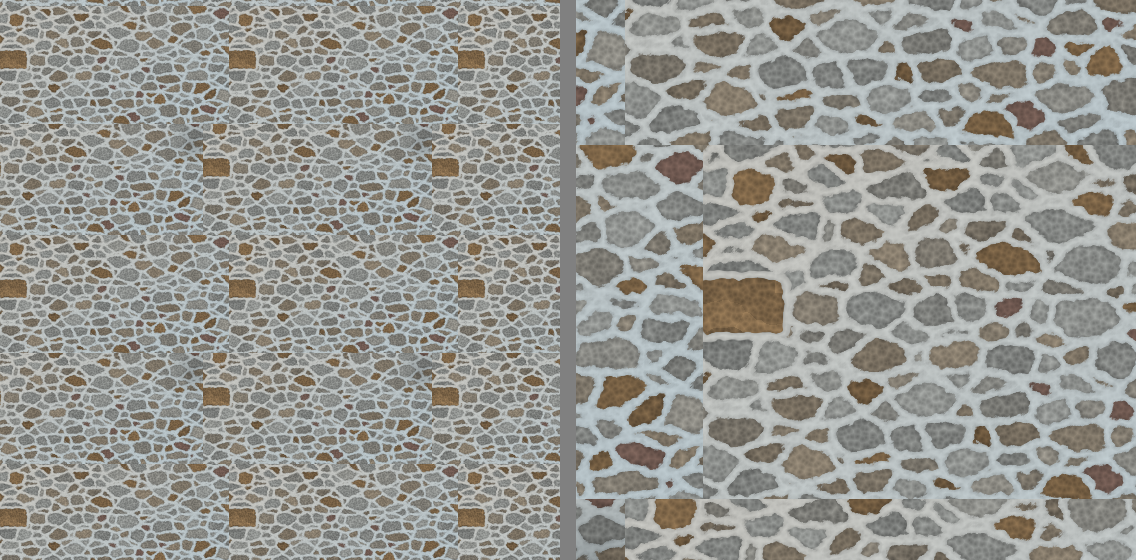
Left, the full canvas; right, a detail of the centre.
This texture is drawn by a Shadertoy shader. Its source:

```glsl
#define TILE_W 0.409            // width of one wall patch
#define ROW_PAIR 0.409          // height of two stacked patch rows
#define ROW_SPLIT 0.211         // where the second row of a pair starts
#define ROW_STEP 0.1927         // content offset of the second row
#define ROW_SHIFT 0.0465        // sideways shift of the second row
#define TOP_OFFSET 0.0104
#define CELL vec2(0.0240, 0.0150)
#define SIZE_SPREAD 0.85        // difference between big and small stones
#define JOINT 0.0024            // half width of the mortar joints
#define ROUNDING 0.0035
#define ROUGHNESS 0.0011
#define GRAIN_SCALE 300.0

const vec3 MORTAR_WARM = vec3(0.77, 0.77, 0.75);
const vec3 MORTAR_COOL = vec3(0.73, 0.78, 0.80);
const vec3 STONE_GREY  = vec3(0.53, 0.54, 0.53);
const vec3 STONE_BROWN = vec3(0.50, 0.46, 0.40);
const vec3 STONE_RUST  = vec3(0.47, 0.38, 0.27);
const vec3 STONE_RED   = vec3(0.40, 0.32, 0.29);

vec3 hash3(vec2 p) {
    vec3 q = fract(vec3(p.xyx) * vec3(0.1031, 0.1030, 0.0973));
    q += dot(q, q.yzx + 33.33);
    return fract((q.xxy + q.yzz) * q.zyx);
}

float smoothMin(float a, float b, float k) {
    float h = max(k - abs(a - b), 0.0) / k;
    return min(a, b) - h * h * k * 0.25;
}

// Layered sines, roughly -1 to 1
float ripple(vec2 p) {
    float sum = 0.0, amp = 0.5;
    for (int i = 0; i < 4; i++) {
        sum += amp * sin(p.x + 1.7 * sin(p.y)) * cos(p.y * 1.1 - p.x * 0.4);
        p = mat2(1.5, 1.1, -1.1, 1.5) * p + 2.3;
        amp *= 0.6;
    }
    return sum;
}

// Distance to the nearest point of a jittered grid
float cellular(vec2 p) {
    vec2 cell = floor(p);
    float nearest = 2.0;
    for (int y = -1; y <= 1; y++)
    for (int x = -1; x <= 1; x++) {
        vec2 id = cell + vec2(x, y);
        nearest = min(nearest, length(id + hash3(id).xy - p));
    }
    return nearest;
}

// Stone centre in xy, size weight in z
vec3 stoneSite(vec2 id) {
    vec3 h = hash3(id + 47.0);
    vec2 stagger = vec2(0.5 * mod(id.y, 2.0), 0.0);
    return vec3(id + stagger + 0.1 + 0.8 * h.xy, SIZE_SPREAD * h.z * h.z);
}

// Weighted cell edges: returns distance to the joint centre, outputs the stone id
float stoneEdge(vec2 p, out vec2 stoneId) {
    vec2 g = p / CELL, cell = floor(g);
    vec3 owner = vec3(0.0);
    float best = 1e3;
    for (int y = -2; y <= 2; y++)
    for (int x = -2; x <= 2; x++) {
        vec2 id = cell + vec2(x, y);
        vec3 s = stoneSite(id);
        float power = dot(g - s.xy, g - s.xy) - s.z;
        if (power < best) { best = power; owner = s; stoneId = id; }
    }
    float edge = 0.03;
    for (int y = -2; y <= 2; y++)
    for (int x = -2; x <= 2; x++) {
        vec2 id = cell + vec2(x, y);
        if (id == stoneId) continue;
        vec3 s = stoneSite(id);
        float power = dot(g - s.xy, g - s.xy) - s.z;
        float side = 0.5 * (power - best) / length((s.xy - owner.xy) / CELL);
        edge = smoothMin(edge, side, ROUNDING);
    }
    return edge;
}

void mainImage(out vec4 fragColor, in vec2 fragCoord) {
    vec2 uv = fragCoord / iResolution.xy;

    // Patch coordinates: paired rows, the second one shifted, cut hard at the seams
    float down = mod(1.0 - uv.y - TOP_OFFSET, ROW_PAIR);
    float row = step(ROW_SPLIT, down);
    vec2 p = vec2(mod(uv.x + row * ROW_SHIFT, TILE_W), down - row * ROW_STEP);

    // Stone outlines
    vec2 id;
    vec2 bend = vec2(ripple(p * 130.0), ripple(p.yx * 130.0 + 9.0)) * 0.0022;
    float body = stoneEdge(p + bend, id) - JOINT + ROUGHNESS * ripple(p * 520.0);
    vec3 h = hash3(id + 311.0);

    // Large brown block beside the left seam
    vec2 q = abs(p + bend - vec2(0.023, 0.096)) - vec2(0.021, 0.012);
    float block = 0.004 - length(max(q, 0.0)) - min(max(q.x, q.y), 0.0);
    body = max(block, min(body, -block - 2.0 * JOINT));

    // Stone colour, grain and dark pits
    vec3 stone = mix(STONE_BROWN, STONE_GREY, smoothstep(0.15, 0.6, h.x));
    stone = mix(stone, STONE_RUST, step(0.91, h.y));
    stone = mix(stone, STONE_RED, step(0.97, h.z));
    stone = mix(stone, STONE_RUST * 1.08, step(0.0, block));
    float grain = cellular(p * GRAIN_SCALE);
    stone *= 0.90 + 0.20 * h.z + 0.30 * (grain - 0.45) + 0.10 * ripple(p * 260.0);
    stone *= mix(0.90, 1.0, smoothstep(0.0, 0.003, body));

    // Mortar cools to the right and lower part of each patch
    float cool = smoothstep(0.1, 1.0, 0.6 * p.x / TILE_W + 0.5 * p.y / ROW_SPLIT);
    vec3 mortar = mix(MORTAR_WARM, MORTAR_COOL, cool);
    mortar *= 0.99 + 0.03 * ripple(p * 180.0) + 0.06 * (grain - 0.45);
    mortar *= mix(0.91, 1.0, smoothstep(0.0, 0.0025, -body));

    // Blend and add the damp stain of the second row
    float aa = 0.8 / iResolution.y;
    vec3 color = mix(mortar, stone, smoothstep(-aa, aa, body));
    float stain = row * exp(-dot(p - vec2(0.39, 0.05), p - vec2(0.39, 0.05)) * 1200.0);
    color *= 1.0 - 0.18 * stain;
    fragColor = vec4(clamp(color, 0.0, 1.0), 1.0);
}
```
